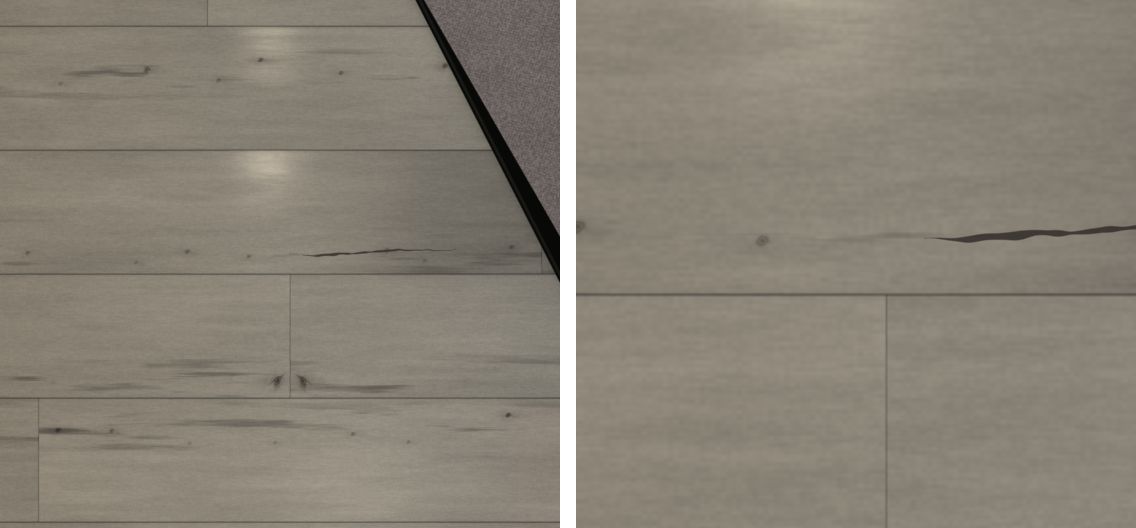
Left: the whole. Right: its middle third, enlarged.
This texture is drawn by a Shadertoy shader. Its source:

```glsl
float hash(vec2 p) {
    vec3 q = fract(vec3(p.xyx) * 0.1031);
    q += dot(q, q.yzx + 33.33);
    return fract((q.x + q.y) * q.z);
}

float noise(vec2 p) {
    vec2 i = floor(p), f = fract(p);
    f = f * f * (3.0 - 2.0 * f);
    return mix(mix(hash(i), hash(i + vec2(1, 0)), f.x),
               mix(hash(i + vec2(0, 1)), hash(i + vec2(1, 1)), f.x), f.y);
}

float fbm(vec2 p) {
    float sum = 0.0, amp = 0.5;
    for (int i = 0; i < 4; i++) {
        sum += amp * noise(p);
        p = p * 2.03 + 17.1;
        amp *= 0.5;
    }
    return sum;
}

// Dark ragged core inside a faint halo drawn out along the grain
float knot(vec2 q, float size) {
    vec2 rag = vec2(fbm(q * 90.0 + 40.0), fbm(q * 90.0 + 80.0)) - 0.47;
    q += rag * size * 1.3;
    float d = length(q * vec2(0.85, 1.5)) / size;
    float core = smoothstep(1.1, 0.2, d) * (0.8 + 0.2 * sin(d * 14.0));
    float halo = exp(-dot(q * vec2(0.35, 1.1), q * vec2(0.35, 1.1)) / (size * size));
    return 0.6 * core + 0.2 * halo;
}

vec3 wood(vec2 p, float px) {
    // Plank layout: each row shifts its end joint by a fixed step
    float y = (p.y - 0.011) / 0.2348;
    float row = floor(y), v = fract(y);
    float joint = mod(0.073 + 0.4765 * row, 1.586);
    float board = row * 2.0 + step(joint, p.x);
    vec2 g = p + vec2(board * 3.7 + 20.0, row * 1.3 + 10.0);

    // Grain: broad clouds, long streaks, fine fibres
    float cloud = fbm(g * vec2(3.0, 9.0));
    float streak = fbm(g * vec2(7.0, 75.0));
    float fibre = noise(g * vec2(90.0, 420.0));
    float tone = 0.52 + 0.09 * (cloud - 0.47) + 0.06 * (streak - 0.47)
               + 0.025 * (fibre - 0.5) + 0.025 * (noise(g * 300.0) - 0.5);
    tone += 0.02 * (hash(vec2(board + 9.0, 4.0)) - 0.5);
    tone += 0.035 * exp(-pow((p.x - 0.55) / 0.4, 2.0)) - 0.025 * p.y;
    vec3 col = tone * mix(vec3(1.02, 0.955, 0.85), vec3(0.99, 0.955, 0.88), p.x);
    if (row == 2.0) col *= 1.0 - 0.13 * smoothstep(0.55, 0.95, p.x);
    col.r += 0.02 * smoothstep(0.85, 1.05, p.x) * smoothstep(0.26, 0.2, p.y);

    // Knots gathered along one grain line in each row
    float line = vec4(0.75, 0.13, 0.2, 0.62)[int(mod(row, 4.0))];
    float mark = 0.0;
    for (int i = 0; i < 7; i++) {
        vec2 id = vec2(float(i) + 3.0, row + 11.0);
        float r = hash(id), s = hash(id + 31.0);
        vec2 at = vec2((float(i) + r) * 0.155, (v - line - 0.24 * (s - 0.5)) * 0.2348);
        float present = row == 1.0 ? 0.12 : 0.35 + 0.65 * s;
        mark = max(mark, present * knot(vec2(p.x - at.x, at.y), 0.006 + 0.009 * r * s));
    }
    // Book-matched pair beside the joint
    if (row == 1.0) {
        vec2 q = vec2(abs(p.x - joint) - 0.028, p.y - 0.277);
        mark = max(mark, knot(vec2(q.x + q.y * 0.5, q.y * 0.75), 0.013));
    }
    // Long split tapering at both ends
    float t = (p.x - 0.573) / 0.29;
    float bend = 0.516 + 0.011 * smoothstep(0.0, 0.8, t) + 0.004 * (noise(p.xx * 45.0) - 0.5);
    float halfWidth = 0.0022 * smoothstep(0.0, 0.15, t) * smoothstep(1.0, 0.5, t)
                    * (0.4 + noise(p.xx * 60.0 + 7.0));
    float split = smoothstep(px, -px, abs(p.y - bend) - halfWidth)
                * step(0.0, t) * step(t, 1.0);
    mark = max(mark, split * 0.75);
    // Thin smoky veins near the knot line
    float vein = smoothstep(0.56, 0.8, fbm(g * vec2(5.0, 60.0) + 5.0))
               * exp(-pow((v - line) / 0.2, 2.0));
    col = mix(col, vec3(0.15, 0.13, 0.12), clamp(mark + 0.4 * vein, 0.0, 0.9));

    // Lamp glare, broken up by the grain
    float glare = exp(-pow((p.x - 0.51) / 0.055, 2.0)) * smoothstep(0.35, 0.95, v)
                * step(2.0, row) * step(row, 3.0);
    glare += 0.35 * exp(-dot((p - vec2(0.66, 0.07)) * vec2(7.0, 10.0),
                             (p - vec2(0.66, 0.07)) * vec2(7.0, 10.0)));
    col += vec3(0.16, 0.15, 0.13) * glare * (0.35 + streak);

    // Seams and end joints
    float seam = min(v, 1.0 - v) * 0.2348;
    col *= 1.0 - 0.28 * smoothstep(0.0012 + px, 0.0, seam);
    col *= 1.0 - 0.05 * exp(-seam / 0.006);
    col *= 1.0 - 0.17 * smoothstep(0.0008 + px, 0.0, abs(p.x - joint));
    return col;
}

vec3 fabric(vec2 p) {
    float weave = sin((p.x + p.y * 0.6) * 700.0) * sin((p.y - p.x * 0.5) * 800.0);
    float fleck = noise(p * 330.0) - 0.5;
    float shade = 0.41 + 0.025 * weave + 0.11 * fleck + 0.05 * (fbm(p * 12.0) - 0.47);
    return shade * vec3(1.02, 0.94, 0.92);
}

void mainImage(out vec4 fragColor, in vec2 fragCoord) {
    vec2 p = fragCoord / iResolution.y;
    float px = 1.0 / iResolution.y;
    // Signed distances to the two sides of the rug's dark border
    float outer = (p.x - 0.787 - 0.511 * (1.0 - p.y)) * 0.89;
    float inner = (p.x - 0.803 - 0.575 * (1.0 - p.y)) * 0.87;
    vec3 col = wood(p, px);
    col *= 1.0 - 0.15 * exp(-max(-outer, 0.0) / 0.008);
    vec3 border = mix(vec3(0.03, 0.03, 0.025), vec3(0.1, 0.1, 0.085),
                      smoothstep(0.005, 0.0, abs(outer - 0.007)));
    col = mix(col, border, smoothstep(-px, px, outer));
    col = mix(col, fabric(p), smoothstep(-px, px, inner));
    fragColor = vec4(clamp(col, 0.0, 1.0), 1.0);
}
```
